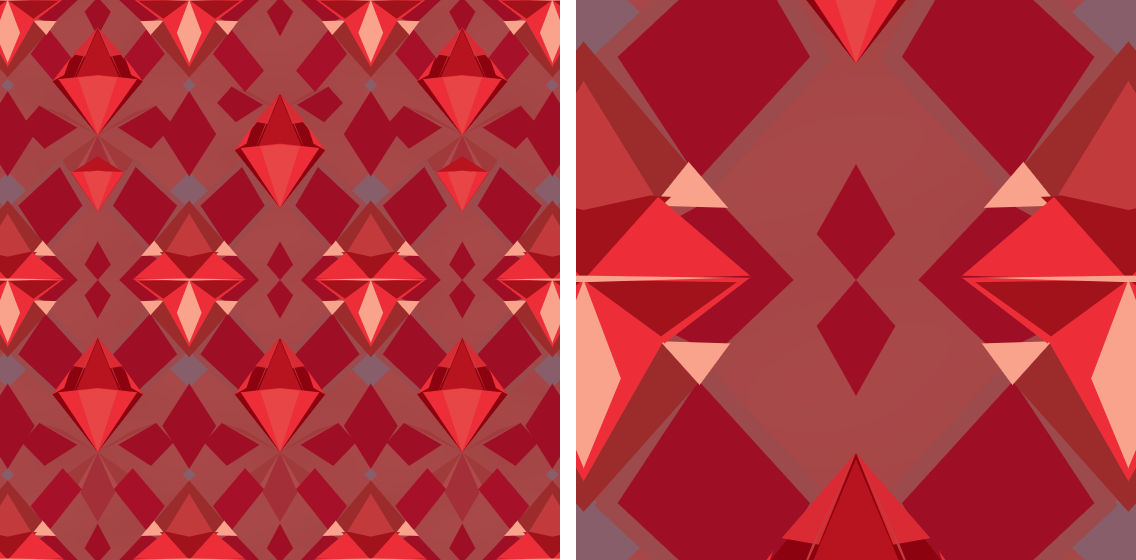
Left, the full canvas; right, a detail of the centre.
Give the GLSL for this pattern, as a Shadertoy shader.

```glsl
const float SIZE = 768.0;  // design units across the canvas
const vec3 ROSE = vec3(0.65, 0.275, 0.28);
const vec3 HALO = vec3(0.61, 0.29, 0.295);
const vec3 MAUVE = vec3(0.53, 0.37, 0.41);
const vec3 CRIMSON = vec3(0.62, 0.06, 0.15);
const vec3 RUST = vec3(0.61, 0.17, 0.17);
const vec3 WINE = vec3(0.55, 0.01, 0.06);
const vec3 RUBY = vec3(0.72, 0.08, 0.12);
const vec3 SCARLET = vec3(0.93, 0.18, 0.22);
const vec3 CORAL = vec3(0.91, 0.27, 0.28);
const vec3 SALMON = vec3(0.98, 0.64, 0.55);

// Signed distance to the line through a and b
float edge(vec2 p, vec2 a, vec2 b) {
    vec2 e = b - a;
    return dot(p - a, vec2(e.y, -e.x)) / length(e);
}

float triangle(vec2 p, vec2 a, vec2 b, vec2 c) {
    float w = -sign(edge(c, a, b));
    return max(w * edge(p, a, b), max(w * edge(p, b, c), w * edge(p, c, a)));
}

float quad(vec2 p, vec2 a, vec2 b, vec2 c, vec2 d) {
    float w = -sign(edge(c, a, b));
    return max(max(w * edge(p, a, b), w * edge(p, b, c)),
               max(w * edge(p, c, d), w * edge(p, d, a)));
}

// Shape mirrored about x = 0, for p.x >= 0
float kite(vec2 p, float top, vec2 side, float bottom) {
    vec2 a = vec2(0.0, top), c = vec2(0.0, bottom);
    float w = -sign(edge(c, a, side));
    return max(w * edge(p, a, side), w * edge(p, side, c));
}

vec3 paint(vec3 base, vec3 ink, float d, float px) {
    return mix(base, ink, clamp(0.5 - d / px, 0.0, 1.0));
}

// Rays and leaves spreading from a gem's lower tip
vec3 fan(vec3 col, vec2 p, float px) {
    vec3 ray = mix(ROSE, CRIMSON, 0.42);
    col = paint(col, ray, kite(p, 0.0, vec2(24, 55), 96.0), px);
    col = paint(col, mix(ROSE, RUST, 0.45), triangle(p, vec2(0), vec2(54, 38), vec2(32, 54)), px);
    col = paint(col, ROSE * 1.05, triangle(p, vec2(0), vec2(30, 50), vec2(24, 55)), px);
    col = paint(col, mix(ROSE, RUST, 0.4), triangle(p, vec2(0), vec2(48, -30), vec2(80, -40)), px);
    return paint(col, CRIMSON, quad(p, vec2(28, -10), vec2(80, -40), vec2(104, -13), vec2(73, 19)), px);
}

// Lozenges mirrored about the middle row; p.y is the distance from it
vec3 lozenges(vec3 col, vec2 p, float px) {
    float big = quad(p, vec2(72, 46), vec2(109, 102), vec2(52, 155), vec2(21, 102));
    float bar = quad(p, vec2(48, 258), vec2(22, 287), vec2(67, 344), vec2(92, 310));
    col = paint(col, HALO, big - 8.0, px);
    col = paint(col, CRIMSON, big, px);
    col = paint(col, CRIMSON * 1.05, bar, px);
    col = paint(col, CRIMSON, kite(p, 0.0, vec2(18, 21), 53.0), px);
    return paint(col, CRIMSON, kite(p, 334.0, vec2(18, 368), 388.0), px);
}

vec3 spacers(vec3 col, vec2 p, float px) {
    col = paint(col, MAUVE, kite(p, 96.0, vec2(27, 121), 148.0), px);
    col = paint(col, MAUVE, kite(p, 258.0, vec2(9, 267), 276.0), px);
    return paint(col, CRIMSON, kite(p, 142.0, vec2(37, 200), 259.0), px);
}

vec3 star(vec3 col, vec2 p, float px) {
    col = paint(col, RUST, kite(p, -109.0, vec2(50, -50), 0.0), px);
    col = paint(col, RUST, kite(p, 0.0, vec2(56, 43), 106.0), px);
    col = paint(col, CRIMSON, quad(p, vec2(-9, 0), vec2(60, -38), vec2(96, 0), vec2(60, 34)), px);
    col = paint(col, SALMON, triangle(p, vec2(48, -54), vec2(32, -34), vec2(66, -33)), px);
    col = paint(col, SALMON, triangle(p, vec2(35, 28), vec2(67, 29), vec2(53, 48)), px);
    col = paint(col, RUBY * 0.88, kite(p, -40.0, vec2(40, -38), 0.0), px);
    col = paint(col, CORAL * 0.84, kite(p, -91.0, vec2(32, -39), -32.0), px);
    col = paint(col, SCARLET, triangle(p, vec2(0), vec2(34, -38), vec2(76, -2)), px);
    col = paint(col, SCARLET, triangle(p, vec2(0), vec2(76, -1), vec2(37, 29)), px);
    col = paint(col, RUBY * 0.88, triangle(p, vec2(0), vec2(70, 1), vec2(35, 26)), px);
    col = paint(col, SCARLET, kite(p, 0.0, vec2(37, 27), 92.0), px);
    col = paint(col, SALMON, kite(p, 0.0, vec2(17, 45), 86.0), px);
    return paint(col, SALMON, kite(p, -2.0, vec2(68, -1), 1.0), px);
}

vec3 gem(vec3 col, vec2 p, float px) {
    col = paint(col, WINE, kite(p, 0.0, vec2(62, 78), 157.0), px);
    col = paint(col, SCARLET * 0.92, triangle(p, vec2(0), vec2(34, 39), vec2(17, 42)), px);
    col = paint(col, SCARLET, triangle(p, vec2(38, 45), vec2(62, 78), vec2(46, 69)), px);
    col = paint(col, CORAL * 0.85, triangle(p, vec2(0), vec2(20, 42), vec2(32, 72)), px);
    col = paint(col, RUBY, kite(p, 3.0, vec2(30, 74), 76.0), px);
    col = paint(col, SCARLET, kite(p, 69.0, vec2(54, 75), 157.0), px);
    return paint(col, CORAL, kite(p, 70.0, vec2(27, 73), 157.0), px);
}

vec3 smallGem(vec3 col, vec2 p, float px) {
    col = paint(col, RUBY, kite(p, -8.0, vec2(36, 15), 68.0), px);
    col = paint(col, SCARLET, triangle(p, vec2(36, 14), vec2(14, 13), vec2(0, 68)), px);
    return paint(col, CORAL, kite(p, 12.0, vec2(20, 14), 68.0), px);
}

void mainImage(out vec4 fragColor, in vec2 fragCoord) {
    float px = SIZE / iResolution.y;
    vec2 uv = fragCoord / iResolution.xy;
    vec2 p = vec2(uv.x - 0.5, 1.0 - uv.y) * SIZE;

    // Gem columns alternate with star columns
    float column = floor(p.x / 250.0 + 0.5);
    float odd = mod(column, 2.0);
    float gemX = abs(p.x - 250.0 * column);
    float starX = abs(mod(p.x, 249.0) - 124.5);
    float fromMiddle = abs(p.y - 0.5 * SIZE);
    float upper = 1.0 - step(0.5 * SIZE, p.y);

    // Upper gems are staggered, lower gems are level
    float apex = mix(463.0, mix(128.0, 38.0, odd), upper);
    float tip = mix(620.0, mix(152.0, 185.0, odd), upper);
    float fanScale = mix(1.0, 0.83, upper * (1.0 - odd));
    float gemScale = mix(1.0, 0.94, upper * odd);

    vec3 col = ROSE + 0.008 * sin(p.x * 0.021 + 2.0 * sin(p.y * 0.017)) * sin(p.y * 0.033);
    col = fan(col, vec2(gemX, p.y - tip) / fanScale, px / fanScale);
    col = spacers(col, vec2(starX, fromMiddle), px);
    col = lozenges(col, vec2(gemX, fromMiddle), px);
    col = star(col, vec2(starX, mod(p.y + 192.0, 384.0) - 192.0), px);
    if (upper * odd > 0.5) col = smallGem(col, vec2(gemX, p.y - 222.0), px);
    col = gem(col, vec2(gemX, (p.y - apex) / gemScale), px);
    fragColor = vec4(col, 1.0);
}
```
